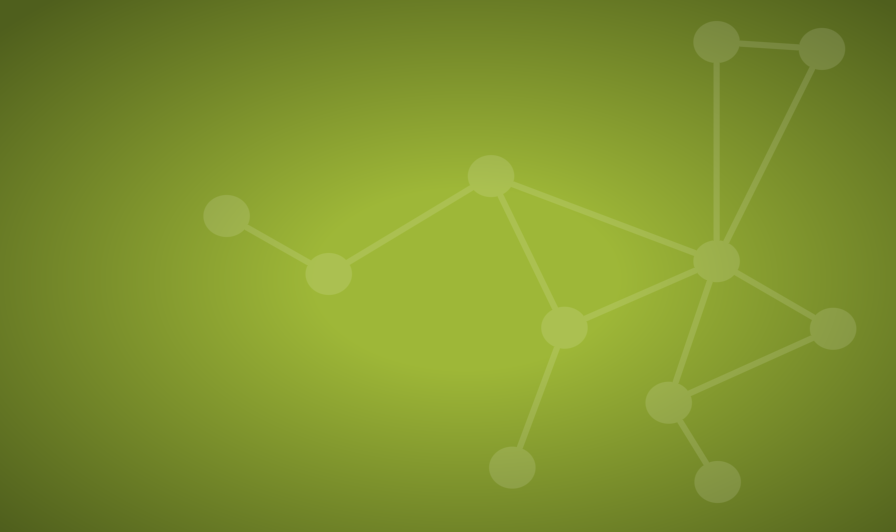
Reproduce this background procedurally as a Shadertoy shader.

```glsl
// Pale network of linked discs over a green elliptical glow
#define CANVAS_ASPECT (512.0 / 304.0)
#define GLOW_CENTER vec2(0.52, 0.475)
#define GLOW_CORE 0.17
#define GLOW_EDGE 0.70
#define GLOW_COLOR vec3(0.620, 0.718, 0.218)
#define SHADE_COLOR vec3(0.310, 0.372, 0.112)
#define INK_COLOR vec3(1.0, 1.0, 0.97)
#define INK_OPACITY 0.13
#define NODE_RADIUS vec2(0.0437, 0.0395)
#define LINK_HALF_WIDTH 0.0058

const int NODE_COUNT = 11;
const int LINK_COUNT = 13;

// Node centres, in units of the canvas height
const vec2 nodes[NODE_COUNT] = vec2[NODE_COUNT](
    vec2(0.426, 0.594), vec2(0.618, 0.485), vec2(0.923, 0.669),
    vec2(1.061, 0.384), vec2(0.963, 0.121), vec2(1.347, 0.509),
    vec2(1.347, 0.921), vec2(1.545, 0.908), vec2(1.566, 0.382),
    vec2(1.257, 0.243), vec2(1.349, 0.094));

// Pairs of joined nodes
const ivec2 links[LINK_COUNT] = ivec2[LINK_COUNT](
    ivec2(0, 1), ivec2(1, 2), ivec2(2, 3), ivec2(3, 4), ivec2(2, 5),
    ivec2(3, 5), ivec2(5, 6), ivec2(6, 7), ivec2(7, 5), ivec2(5, 8),
    ivec2(8, 9), ivec2(9, 5), ivec2(9, 10));

float segmentDistance(vec2 p, vec2 a, vec2 b) {
    vec2 pa = p - a;
    vec2 ba = b - a;
    return length(pa - ba * clamp(dot(pa, ba) / dot(ba, ba), 0.0, 1.0));
}

float ellipseDistance(vec2 p, vec2 radius) {
    return (length(p / radius) - 1.0) * min(radius.x, radius.y);
}

// Distance to the union of all discs and links
float networkDistance(vec2 p) {
    float d = 1e3;
    for (int i = 0; i < NODE_COUNT; i++) {
        d = min(d, ellipseDistance(p - nodes[i], NODE_RADIUS));
    }
    for (int i = 0; i < LINK_COUNT; i++) {
        float link = segmentDistance(p, nodes[links[i].x], nodes[links[i].y]);
        d = min(d, link - LINK_HALF_WIDTH);
    }
    return d;
}

// Flat bright core that falls off evenly towards the corners
vec3 glowBackground(vec2 uv) {
    float r = length(uv - GLOW_CENTER);
    float falloff = clamp((r - GLOW_CORE) / (GLOW_EDGE - GLOW_CORE), 0.0, 1.0);
    return mix(GLOW_COLOR, SHADE_COLOR, falloff);
}

void mainImage(out vec4 fragColor, in vec2 fragCoord) {
    vec2 uv = fragCoord / iResolution.xy;
    vec2 p = uv * vec2(CANVAS_ASPECT, 1.0);
    float softness = 0.8 / iResolution.y;

    float ink = 1.0 - smoothstep(-softness, softness, networkDistance(p));
    vec3 color = mix(glowBackground(uv), INK_COLOR, ink * INK_OPACITY);
    fragColor = vec4(color, 1.0);
}
```
